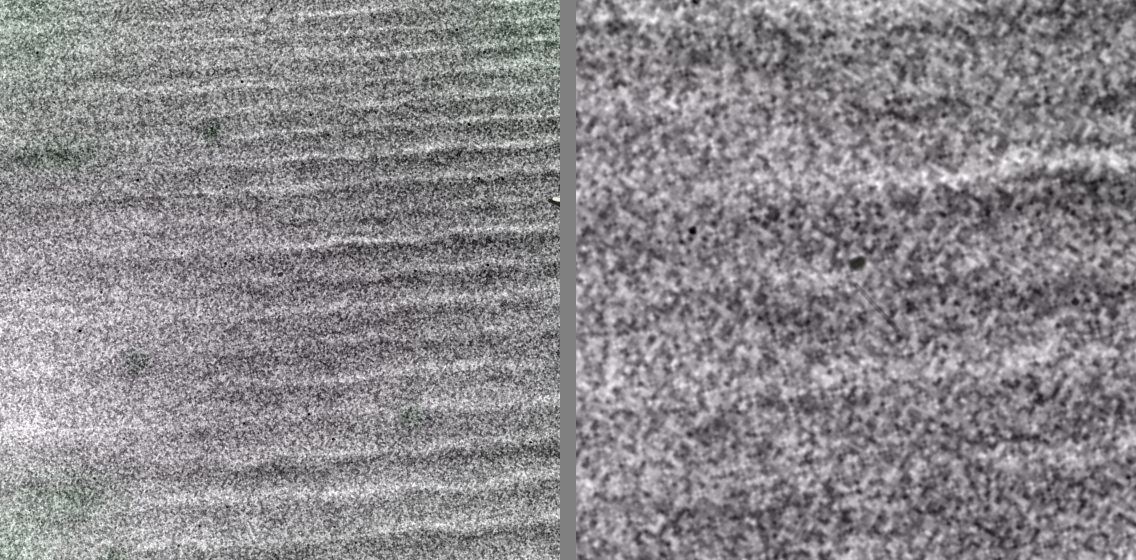
Left, the full canvas; right, a detail of the centre.
Write a WebGL 2 fragment shader that draws this texture.

```glsl
#version 300 es
precision highp float;

uniform vec2 u_resolution;
out vec4 fragColor;

// Rows: perspective spacing and slope
const float ROW_SCALE = 24.1;
const float ROW_START = 0.97;
const float ROW_GROWTH = 1.053;
const float ROW_SLOPE = 0.085;
const float ROW_BEND = 0.02;
const float RIDGE_WIDTH = 0.12;
const float FURROW_WIDTH = 0.22;
const float RIDGE_LIGHT = 0.20;
const float FURROW_DARK = 0.12;

// Ground tone and grain
const float BASE_TONE = 0.555;
const float GRAIN_CELLS = 270.0;
const float GRAIN_CONTRAST = 0.62;
const float SPECK_CELLS = 26.0;
const vec3 GREEN_TINT = vec3(-0.025, 0.025, -0.02);
const vec3 LILAC_TINT = vec3(0.012, -0.012, 0.016);
const vec3 FLECK_COLOR = vec3(0.95, 0.94, 0.91);
const vec3 SHADOW_COLOR = vec3(0.10, 0.10, 0.09);

// Dark smudges: centre, half width, half height
const int SMUDGE_COUNT = 6;
const vec4 SMUDGES[SMUDGE_COUNT] = vec4[](
    vec4(0.378, 0.765, 0.022, 0.020), vec4(0.245, 0.355, 0.025, 0.025),
    vec4(0.733, 0.258, 0.022, 0.020), vec4(0.130, 0.110, 0.080, 0.045),
    vec4(0.110, 0.725, 0.080, 0.030), vec4(0.210, 0.005, 0.025, 0.020));

float hash(vec2 p) {
    vec3 q = fract(vec3(p.xyx) * 0.1031);
    q += dot(q, q.yzx + 33.33);
    return fract((q.x + q.y) * q.z);
}

float noise(vec2 p) {
    vec2 cell = floor(p), f = fract(p);
    f = f * f * (3.0 - 2.0 * f);
    float low = mix(hash(cell), hash(cell + vec2(1, 0)), f.x);
    float high = mix(hash(cell + vec2(0, 1)), hash(cell + vec2(1, 1)), f.x);
    return mix(low, high, f.y);
}

float signedNoise(vec2 p) { return noise(p) - 0.5; }

// Soft stripe once per row, with its own strength in every row
float rowBand(float row, float centre, float width, float seed) {
    float shifted = row - centre;
    float id = floor(shifted + 0.5);
    float d = (shifted - id) / width;
    return exp(-d * d) * mix(0.45, 1.0, hash(vec2(id + 40.0, seed)));
}

float blob(vec2 p, vec2 centre, vec2 size) {
    vec2 d = (p - centre) / size;
    return exp(-dot(d, d));
}

float segment(vec2 p, vec2 a, vec2 b, float radius) {
    vec2 ap = p - a, ab = b - a;
    float d = length(ap - ab * clamp(dot(ap, ab) / dot(ab, ab), 0.0, 1.0));
    return 1.0 - smoothstep(radius * 0.4, radius * 1.4, d);
}

// Fine, slightly turned two-octave grain
float grain(vec2 p) {
    vec2 q = mat2(0.86, 0.51, -0.51, 0.86) * p * GRAIN_CELLS + 400.0;
    return 0.75 * signedNoise(q) + 0.45 * signedNoise(q.yx * 1.7 + 91.0);
}

float specks(vec2 p) {
    vec2 cell = floor(p * SPECK_CELLS);
    vec2 centre = 0.2 + 0.6 * vec2(hash(cell + 7.0), hash(cell + 53.0));
    float d = length(fract(p * SPECK_CELLS) - centre);
    return step(0.92, hash(cell + 19.0)) * (1.0 - smoothstep(0.03, 0.09, d));
}

void main() {
    vec2 uv = gl_FragCoord.xy / u_resolution;
    float away = 1.0 - uv.x;

    // Row coordinate, counted downwards
    float depth = 1.0 - uv.y - ROW_SLOPE * away + ROW_BEND * away * away;
    float row = ROW_SCALE * log(ROW_START + ROW_GROWTH * depth);
    row += 0.22 * signedNoise(vec2(uv.x * 16.0, row * 2.0 + 30.0));

    // Broad light and uneven streaks
    float tone = BASE_TONE;
    tone += 0.19 * blob(uv, vec2(-0.02, 0.30), vec2(0.30, 0.25));
    tone += 0.07 * blob(uv, vec2(0.45, -0.05), vec2(0.60, 0.25));
    tone += 0.06 * blob(uv, vec2(0.0, 0.95), vec2(0.35, 0.2));
    tone -= 0.06 * blob(uv, vec2(0.75, 0.60), vec2(0.45, 0.28));
    tone += 0.12 * signedNoise(vec2(uv.x * 4.0, row * 1.6 + 60.0));
    tone += 0.10 * signedNoise(vec2(uv.x * 22.0, row * 5.0 + 90.0));

    // Ridges and furrows, worn away to the left
    float wear = mix(0.25, 1.0, smoothstep(0.0, 0.85, uv.x));
    float patchy = 0.55 + 0.8 * noise(vec2(uv.x * 13.0, floor(row + 0.5) * 3.0 + 70.0));
    tone += RIDGE_LIGHT * wear * patchy * rowBand(row, 0.0, RIDGE_WIDTH, 3.0);
    tone -= FURROW_DARK * wear * rowBand(row, 0.34, FURROW_WIDTH, 11.0);
    tone -= 0.14 * segment(uv, vec2(0.14, 0.636), vec2(0.36, 0.652), 0.004);

    // Smudges
    float growth = 0.0;
    for (int i = 0; i < SMUDGE_COUNT; i++)
        growth += blob(uv, SMUDGES[i].xy, SMUDGES[i].zw);
    tone -= 0.15 * growth * (0.5 + noise(uv * 60.0));

    tone += GRAIN_CONTRAST * grain(uv);
    tone -= 0.35 * specks(uv);
    vec3 color = vec3(tone);

    // Faint colour casts
    float corners = blob(uv, vec2(0.0), vec2(0.12)) + blob(uv, vec2(0, 1), vec2(0.2))
        + blob(uv, vec2(1), vec2(0.2));
    color += GREEN_TINT * (0.7 * growth + corners);
    color += LILAC_TINT * blob(uv, vec2(0.25, 0.4), vec2(0.6, 0.3));

    // Loose clod, stem and edge fleck
    color = mix(color, SHADOW_COLOR, 0.85 * segment(uv, vec2(0.499, 0.509), vec2(0.503, 0.511), 0.0035));
    color = mix(color, SHADOW_COLOR, 0.35 * segment(uv, vec2(0.500, 0.497), vec2(0.525, 0.470), 0.0015));
    color = mix(color, SHADOW_COLOR, 0.9 * segment(uv, vec2(0.982, 0.642), vec2(1.0, 0.634), 0.004));
    color = mix(color, FLECK_COLOR, segment(uv, vec2(0.990, 0.645), vec2(1.01, 0.641), 0.0035));
    fragColor = vec4(clamp(color, 0.0, 1.0), 1.0);
}
```
